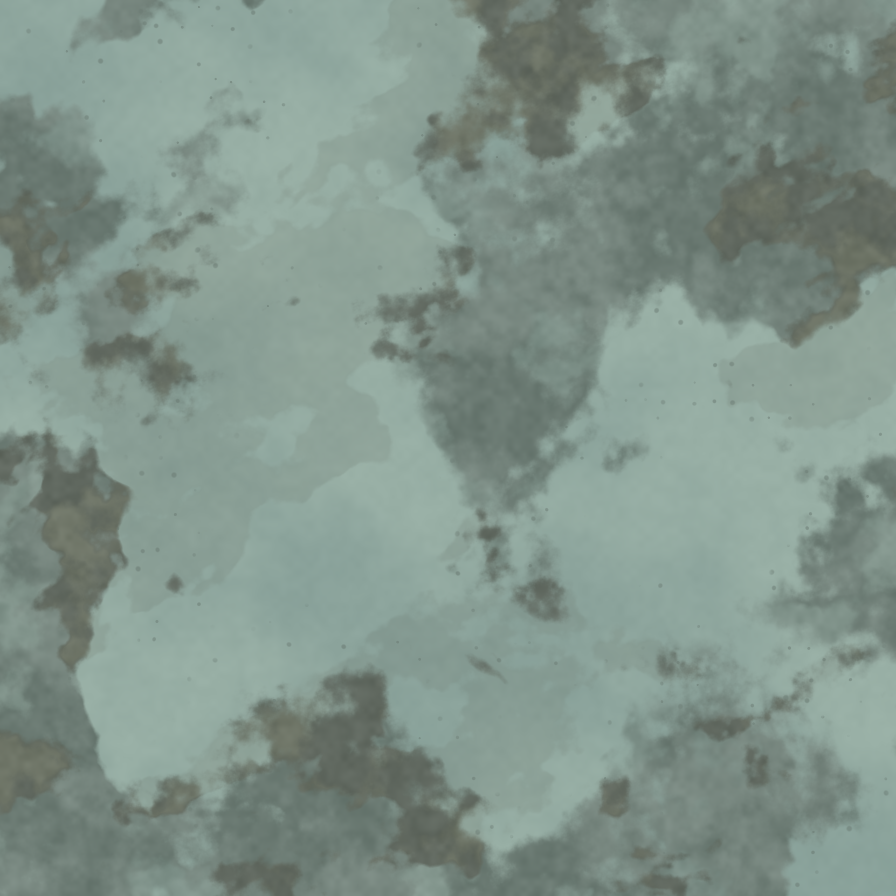
This texture is drawn by a three.js fragment shader. Its source:

```glsl
// Weathered pale teal plaster with ragged grey-green stains and brown blots.
varying vec2 vUv;

const vec3 PALE_TEAL  = vec3(0.60, 0.69, 0.65);
const vec3 TEAL       = vec3(0.54, 0.635, 0.605);
const vec3 GREY       = vec3(0.475, 0.535, 0.505);
const vec3 DARK_GREY  = vec3(0.41, 0.47, 0.44);
const vec3 OLIVE      = vec3(0.43, 0.45, 0.39);
const vec3 DARK_BROWN = vec3(0.36, 0.385, 0.35);

float hash(vec2 p) {
  return fract(sin(dot(p, vec2(127.1, 311.7))) * 43758.5453);
}

mat2 rotation(float angle) {
  float c = cos(angle), s = sin(angle);
  return mat2(c, s, -s, c);
}

float valueNoise(vec2 p) {
  vec2 cell = floor(p), f = fract(p);
  f = f * f * (3.0 - 2.0 * f);
  float low = mix(hash(cell), hash(cell + vec2(1.0, 0.0)), f.x);
  float high = mix(hash(cell + vec2(0.0, 1.0)), hash(cell + 1.0), f.x);
  return mix(low, high, f.y);
}

// Layered noise in 0..1, averaging one half
float fbm(vec2 p) {
  float sum = 0.0, weight = 0.5, total = 0.0;
  mat2 turn = rotation(0.65);
  for (int i = 0; i < 5; i++) {
    sum += weight * valueNoise(p);
    total += weight;
    p = turn * p * 2.03 + 17.3;
    weight *= 0.5;
  }
  return sum / total;
}

// Sparse round specks, at most one in each grid cell
float specks(vec2 p, float density) {
  vec2 cell = floor(p);
  vec2 center = 0.25 + 0.5 * vec2(hash(cell + 3.1), hash(cell + 8.7));
  float radius = mix(0.08, 0.2, hash(cell + 5.3));
  float dist = length(fract(p) - center);
  return step(hash(cell), density) * (1.0 - smoothstep(radius * 0.4, radius, dist));
}

// Signed level of the slanted blots, positive inside
float blotLevel(vec2 p, vec2 warp, float ragged) {
  vec2 slanted = rotation(-0.45) * p * vec2(4.5, 7.5);
  return fbm(slanted + 0.8 * warp + 31.0) - 0.575 + 0.13 * ragged;
}

void main() {
  vec2 p = vUv;
  vec2 warp = vec2(fbm(p * 5.0 + 4.0), fbm(p * 5.0 + 23.0)) - 0.5;
  float ragged = fbm(p * 38.0 + 9.0) - 0.5;
  float cloud = fbm(p * 13.0 + 41.0);

  // Bare teal ground, fading softly between two tints
  float bareTint = smoothstep(0.3, 0.72, fbm(p * 4.0 + 60.0) + 0.25 * (cloud - 0.5));
  vec3 color = mix(TEAL, PALE_TEAL, bareTint);

  // Large stains whose edges run from crisp to crumbling
  float crumble = smoothstep(0.3, 0.7, valueNoise(p * 5.0 + 12.0));
  float softness = mix(0.025, 0.085, crumble);
  float level = fbm((p + 0.14 * warp) * 5.2 + 2.0) - 0.475;
  level += mix(0.08, 0.3, crumble) * ragged;
  float stain = smoothstep(-softness, softness, level);
  float veil = 0.45 * smoothstep(0.52, 0.75, cloud + 0.5 * ragged);
  float depth = smoothstep(0.3, 0.66, fbm(p * 9.0 + 77.0) + 0.5 * ragged);
  vec3 stainColor = mix(GREY, DARK_GREY, depth);
  color = mix(color, stainColor, stain * (1.0 - veil));

  // Brown blots with a darker rim
  float blotEdge = blotLevel(p, warp, ragged);
  float blot = smoothstep(-0.01, 0.035, blotEdge) * mix(0.15, 0.85, stain);
  float rim = 1.0 - smoothstep(0.02, 0.06, blotEdge);
  float brownness = smoothstep(0.35, 0.65, cloud + 0.6 * ragged);
  vec3 blotColor = mix(OLIVE, DARK_BROWN, max(brownness, 0.6 * rim));
  color = mix(color, blotColor, blot);

  // Specks gather near stain edges; faint mottling covers everything
  float nearEdge = 1.0 - smoothstep(0.02, 0.12, abs(level + 0.04));
  float dots = specks(p * 48.0 + 0.8 * warp, 0.22) * nearEdge;
  color = mix(color, DARK_GREY, 0.5 * dots);
  float mottle = valueNoise(p * 130.0) + valueNoise(p * 75.0 + 5.0) - 1.0;
  color += mottle * mix(0.012, 0.035, stain);

  gl_FragColor = vec4(color, 1.0);
}
```
